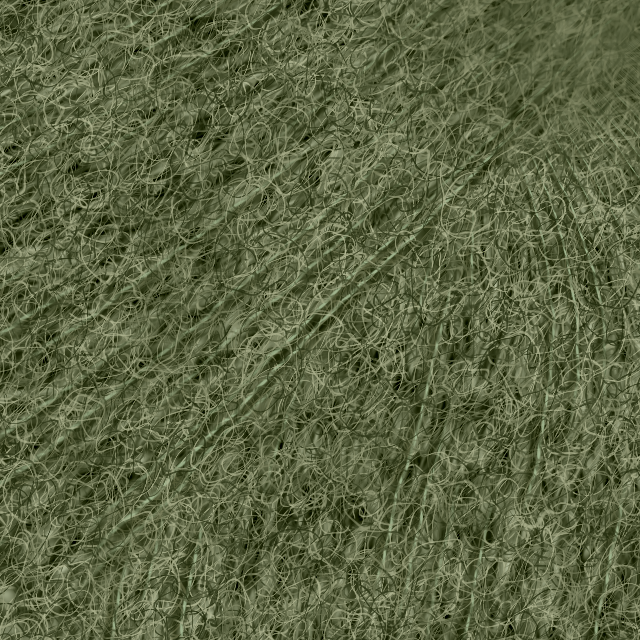
Reproduce this texture procedurally as a Shadertoy shader.

```glsl
#define MID_GREEN vec3(0.37, 0.40, 0.27)
#define YARN_TINT vec3(-0.015, 0.04, 0.015)
#define CURL_TINT vec3(0.025, 0.005, -0.015)
#define CURL_LAYERS 20
#define BURIED_LAYERS 15
#define CURL_WIDTH 0.0018
#define CURL_SCALE 10.0
#define PLY_WIDTH 0.0042
#define PLY_SPACING 0.05
#define TWIST 175.0
#define CONTRAST 1.22

float hash(vec2 p) {
    return fract(sin(dot(p, vec2(127.1, 311.7))) * 43758.5);
}

float noise(vec2 p) {
    vec2 i = floor(p), f = fract(p);
    f = f * f * (3.0 - 2.0 * f);
    return mix(mix(hash(i), hash(i + vec2(1, 0)), f.x),
               mix(hash(i + vec2(0, 1)), hash(i + vec2(1, 1)), f.x), f.y);
}

vec2 rotate(vec2 p, float a) {
    float c = cos(a), s = sin(a);
    return vec2(c * p.x + s * p.y, c * p.y - s * p.x);
}

// Fine combed hair, q.x along and q.y across the lay
float combed(vec2 q) {
    q.y += 0.02 * noise(q * vec2(14.0, 20.0));
    float coarse = noise(q * vec2(20.0, 95.0));
    float fine = noise(rotate(q, 0.2) * vec2(40.0, 200.0) + 31.0);
    float crossing = noise(rotate(q, -0.35) * vec2(36.0, 180.0) + 67.0);
    return 0.32 * coarse + 0.38 * fine + 0.3 * crossing;
}

// One twisted ply: x is its lit part, y the shadow beside it
vec2 ply(float along, float d, float seed) {
    d += 0.007 * (noise(vec2(along * 9.0, seed)) - 0.5);
    float phase = TWIST * along + 380.0 * d + 5.0 * noise(vec2(along * 14.0, seed + 4.0));
    float glint = smoothstep(-0.3, 0.9, sin(phase + seed));
    float lit = smoothstep(PLY_WIDTH, 0.2 * PLY_WIDTH, abs(d)) * mix(0.4, 1.0, glint);
    float shadow = smoothstep(0.013, 0.002, abs(d + 0.008));
    return vec2(lit, shadow);
}

// Parallel plies that surface and sink
vec2 plies(vec2 q, float seed) {
    float row = floor(q.y / PLY_SPACING);
    float h = hash(vec2(row, seed));
    float d = q.y - (row + 0.3 + 0.4 * h) * PLY_SPACING;
    float surfaced = smoothstep(0.4, 0.75, noise(vec2(q.x * 4.0 + 9.0 * h, row * 7.0 + seed)));
    return ply(q.x, d, 10.0 * h + seed) * surfaced;
}

// Layers of partial rings; paint holds tone, warmth and bare yarn
void paintCurls(inout vec3 paint, vec2 p, int first, int last, float width, float cover) {
    for (int k = first; k < last; k++) {
        float layer = float(k);
        float scale = CURL_SCALE * (1.0 + 1.2 * hash(vec2(layer, 3.0)));
        vec2 g = rotate(p, 0.5 + 1.0 * hash(vec2(layer, 8.0))) * scale * vec2(0.8, 1.2);
        g += 0.35 * vec2(noise(g * 1.7 + layer), noise(g * 1.7 + layer + 40.0)) + 17.0 * layer;
        vec2 cell = floor(g);
        for (int j = 0; j < 9; j++) {
            vec2 id = cell + vec2(j % 3 - 1, j / 3 - 1);
            float h = hash(id), h2 = hash(id + 51.3), h3 = hash(id + 93.7);
            vec2 d = g - id - vec2(h, h2);
            float r = length(d), radius = 0.2 + 0.75 * h3;
            float turn = 6.2832 * fract(7.0 * h + 3.0 * h2);
            float facing = dot(d / max(r, 0.001), vec2(cos(turn), sin(turn)));
            float arc = smoothstep(0.0, 0.3, facing + 0.9 * h2 - 0.2);
            float line = smoothstep(1.0, 0.2, abs(r - radius) / (scale * width));
            float bright = fract(5.0 * h3 + 9.0 * h);
            vec3 hair = vec3(mix(-0.2, 0.28, bright), bright, 0.0);
            paint = mix(paint, hair, line * arc * cover);
        }
    }
}

void mainImage(out vec4 fragColor, in vec2 fragCoord) {
    vec2 uv = fragCoord / iResolution.xy;
    vec2 p = uv + 0.006 * vec2(noise(uv * 22.0), noise(uv * 22.0 + 50.0));
    float cloud = 0.6 * noise(uv * 7.0 + 2.0) + 0.4 * noise(uv * 17.0);
    float blur = 0.8 * smoothstep(0.45, 0.05, length((uv - 1.0) * vec2(0.8, 1.2)));
    float width = max(CURL_WIDTH, 0.9 / iResolution.y) * (1.0 + blur);

    // Two lays of yarn: a diagonal fan and a steep one below it
    vec2 fan = rotate(p - vec2(0.5, 0.49), 0.7854);
    float steep = smoothstep(0.0, -0.1, fan.y);
    fan.y *= 1.0 + 0.55 * fan.x;
    float lean = 0.15 * p.y + 0.25 * p.y * p.y - 3.2 * max(p.x - 0.6, 0.0) * pow(p.y, 4.0);
    vec2 upright = vec2(p.y, p.x - lean);

    // Combed ground and buried curls
    float hairs = mix(combed(fan), combed(upright), steep);
    vec3 paint = vec3(-0.07 + 0.8 * (hairs - 0.5) + 0.2 * (cloud - 0.5), 0.3, 0.0);
    float cover = mix(0.5, 0.95, cloud) * (1.0 - 0.5 * blur);
    paintCurls(paint, uv, 0, BURIED_LAYERS, width, cover);

    // Yarn plies, with one long pair across the middle
    vec2 yarn = mix(plies(fan, 1.0) * 0.75, plies(upright, 5.0), steep);
    float reach = smoothstep(0.55, 0.4, abs(fan.x));
    vec2 pair = max(ply(fan.x, fan.y, 2.0),
                    ply(fan.x, fan.y - 0.02, 6.0) * smoothstep(0.3, 0.1, abs(fan.x - 0.05)));
    yarn = max(yarn, pair * reach) * (1.0 - 0.7 * blur);
    paint.x = mix(paint.x, -0.21, 0.55 * yarn.y);
    paint = mix(paint, vec3(0.26, 0.3, 1.0), 0.85 * yarn.x);

    // Loose curls on top, softened toward the far corner
    paintCurls(paint, uv, BURIED_LAYERS, CURL_LAYERS, width, cover * 0.85);
    float tone = mix(paint.x * CONTRAST, 0.4 * paint.x + 0.1 * (cloud - 0.5), blur);
    vec3 color = MID_GREEN + tone + YARN_TINT * paint.z + CURL_TINT * (paint.y - 0.4);
    fragColor = vec4(clamp(color, 0.0, 1.0), 1.0);
}
```
